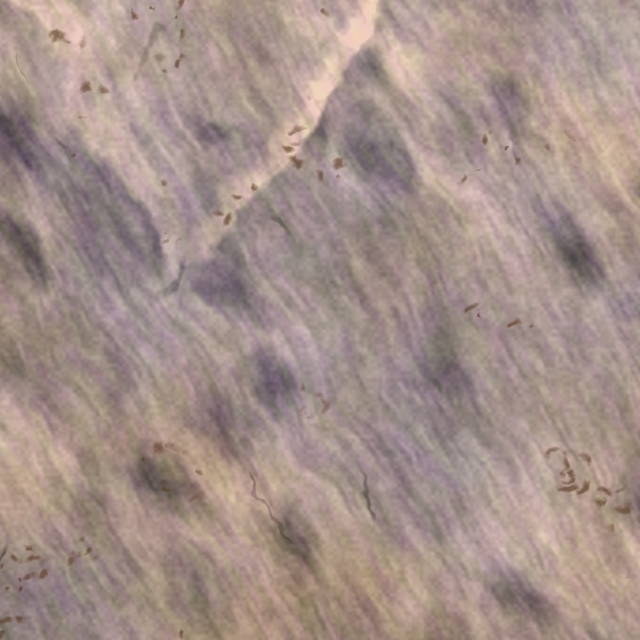
This texture is drawn by a WebGL 2 fragment shader. Its source:

```glsl
#version 300 es
precision highp float;

uniform vec2 u_resolution;
out vec4 outColor;

// Palette
const vec3 DARK_STONE = vec3(0.36, 0.305, 0.29);
const vec3 LIGHT_STONE = vec3(0.88, 0.78, 0.735);
const vec3 WARM_TINT = vec3(0.03, 0.0, -0.06);
const vec3 VIOLET_TINT = vec3(0.0, -0.025, 0.02);
const vec3 RUST = vec3(0.36, 0.23, 0.14);

// Tone
const float BASE_TONE = 0.58;
const float RELIEF = 0.46;
const float BLOTCH_DEPTH = 0.42;
const float STREAK_CONTRAST = 0.17;
const float GRAIN_CONTRAST = 0.12;
const float CRACK_DEPTH = 0.3;

// Layout
const vec2 STREAK_DIR = vec2(0.5, -0.866);
const vec2 FOLD_CORNER = vec2(0.31, 0.60);
const vec2 FOLD_RIGHT = vec2(0.66, 1.08);
const vec2 FOLD_LEFT = vec2(0.02, 1.06);
const vec2 BLOTCH_CELLS = vec2(7.5, 4.8);
const float SPECK_CELLS = 48.0;

uint mixBits(uint x) {
    x = x * 747796405u + 2891336453u;
    x = ((x >> ((x >> 28u) + 4u)) ^ x) * 277803737u;
    return (x >> 22u) ^ x;
}

float hash(vec2 cell, uint seed) {
    uvec2 c = uvec2(ivec2(cell));
    return float(mixBits(c.x + mixBits(c.y + mixBits(seed))) >> 8u) / 16777216.0;
}

// Value noise in -1..1
float noise(vec2 p, uint seed) {
    vec2 i = floor(p);
    vec2 f = p - i;
    f = f * f * (3.0 - 2.0 * f);
    float low = mix(hash(i, seed), hash(i + vec2(1, 0), seed), f.x);
    float high = mix(hash(i + vec2(0, 1), seed), hash(i + vec2(1, 1), seed), f.x);
    return 2.0 * mix(low, high, f.y) - 1.0;
}

float fbm(vec2 p, uint seed) {
    float sum = 0.0;
    float amplitude = 0.5;
    for (uint k = 0u; k < 5u; k++) {
        sum += amplitude * noise(p, seed + k);
        p = mat2(1.6, 1.2, -1.2, 1.6) * p;
        amplitude *= 0.5;
    }
    return sum;
}

// Soft spots, one candidate per cell, kept with the given chance
float spots(vec2 p, float chance, float core, uint seed) {
    vec2 home = floor(p);
    float cover = 0.0;
    for (int y = -1; y <= 1; y++) {
        for (int x = -1; x <= 1; x++) {
            vec2 cell = home + vec2(x, y);
            vec2 center = cell + 0.2 + 0.6 * vec2(hash(cell, seed), hash(cell, seed + 1u));
            float radius = mix(0.25, 0.65, hash(cell, seed + 2u));
            float keep = smoothstep(0.0, 0.25, chance - hash(cell, seed + 3u));
            float spot = 1.0 - smoothstep(core * radius, radius, length(p - center));
            cover = max(cover, keep * spot);
        }
    }
    return cover;
}

// Lit crest (x) and shadow on its outer side (y) along a fold
vec2 fold(vec2 p, vec2 a, vec2 b, float outer) {
    vec2 axis = b - a;
    vec2 rel = p - a;
    float t = clamp(dot(rel, axis) / dot(axis, axis), 0.0, 1.0);
    float side = outer * sign(axis.x * rel.y - axis.y * rel.x);
    float d = side * length(rel - axis * t);
    float edge = smoothstep(0.008, 0.024, d);
    float crest = (1.0 - edge) * smoothstep(-0.055, -0.012, d);
    float shadow = edge * exp(-16.0 * max(d, 0.0));
    return vec2(crest, shadow) * smoothstep(0.0, 0.1, t);
}

void main() {
    vec2 p = gl_FragCoord.xy / u_resolution.y;
    vec2 bend = vec2(fbm(p * 5.0, 11u), fbm(p * 5.0, 21u));
    vec2 rough = vec2(fbm(p * 24.0, 31u), fbm(p * 24.0, 41u));
    vec2 warped = p + 0.07 * bend + 0.014 * rough;

    // Frame with y running along the streaks
    vec2 across = vec2(-STREAK_DIR.y, STREAK_DIR.x);
    vec2 q = p + 0.03 * bend;
    vec2 g = vec2(dot(q, across), dot(q, STREAK_DIR));
    vec2 gw = vec2(dot(warped, across), dot(warped, STREAK_DIR));

    // Broad relief, blotches and folds
    float relief = fbm(gw * vec2(6.0, 4.0), 51u);
    float blotch = spots(gw * BLOTCH_CELLS, 0.62, 0.1, 61u);
    vec2 bigFold = max(fold(warped, FOLD_CORNER, FOLD_RIGHT, -1.0),
                       0.75 * fold(warped, FOLD_CORNER, FOLD_LEFT, 1.0));
    float crease = noise(warped * 3.6, 71u);
    float creaseMask = smoothstep(-0.1, 0.5, noise(p * 4.0, 72u));
    float seam = creaseMask * exp(-90.0 * crease * crease);
    float seamShade = creaseMask * smoothstep(0.08, 0.2, crease) * exp(-4.0 * max(crease, 0.0));

    // Fine streaks, grain and short cracks
    float streak = 0.65 * noise(g * vec2(135.0, 30.0), 81u) + 0.6 * noise(g * vec2(62.0, 11.0), 82u);
    float grain = noise(p * 170.0, 83u) + 0.7 * noise(p * 75.0, 84u);
    float crackLine = 1.0 - smoothstep(0.01, 0.05, abs(noise(gw * vec2(9.0, 5.0), 91u)));
    float crack = crackLine * smoothstep(0.35, 0.7, noise(p * 9.0, 92u));

    float tone = BASE_TONE + RELIEF * relief - BLOTCH_DEPTH * blotch * (1.0 - 0.8 * bigFold.x);
    tone += 0.24 * bigFold.x - 0.26 * bigFold.y + 0.2 * seam - 0.16 * seamShade;
    tone += STREAK_CONTRAST * streak + GRAIN_CONTRAST * 0.6 * grain - CRACK_DEPTH * crack;

    // Colour: warm crests, violet flecks, rust specks
    vec3 color = mix(DARK_STONE, LIGHT_STONE, clamp(tone, -0.1, 1.08));
    float warmth = 1.6 * fbm(p * 4.0 + 7.0, 101u) + 0.6 * bigFold.x + 0.4 * seam - 0.4 * blotch;
    color += WARM_TINT * clamp(warmth, -0.7, 1.0);
    color += VIOLET_TINT * noise(g * vec2(80.0, 22.0), 111u);
    float rustZone = smoothstep(0.3, 0.8, noise(p * 8.0, 121u)) + 0.7 * bigFold.x;
    float speck = spots((p + 0.03 * rough) * SPECK_CELLS, 0.42 * rustZone, 0.2, 131u);
    color = mix(color, RUST, 0.65 * speck);

    outColor = vec4(color, 1.0);
}
```
